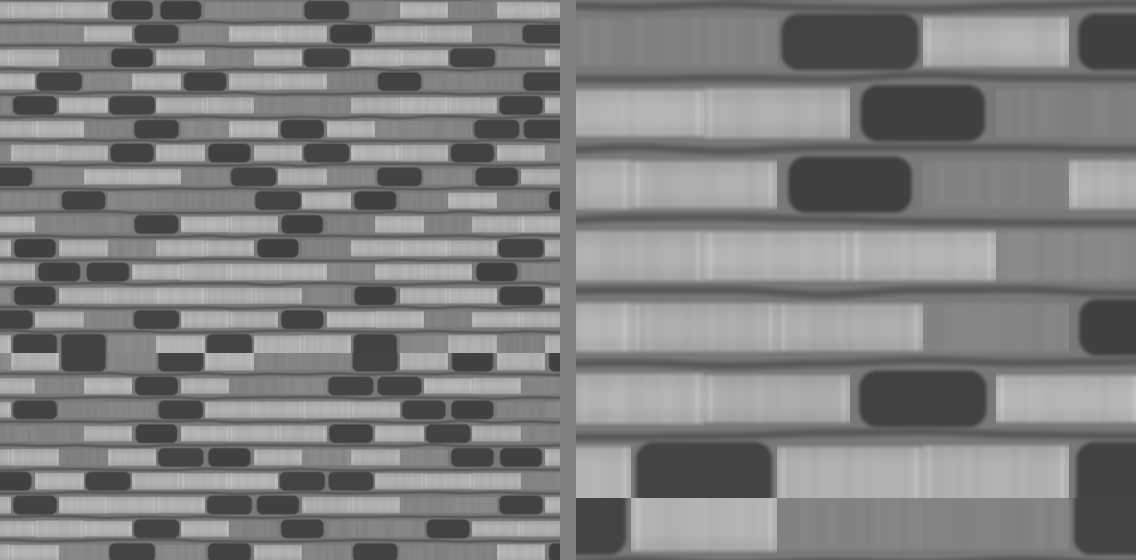
Left, the full canvas; right, a detail of the centre.
Write a three.js fragment shader that draws this pattern.

```glsl
// Grey running-bond brick wall with rounded dark bricks, wavy mortar and one flush seam.
varying vec2 vUv;

const vec2 PITCH = vec2(0.0868, 0.0425);  // brick cell, width and height
const vec2 ORIGIN = vec2(0.019, -0.003);  // first joint, from the upper left
const float SEAM_Y = 0.630;               // seam height, from the top
const float SEAM_JUMP = 1.21;             // part of the rows lost at the seam
const float SEAM_ROW = 14.0;              // last row above the seam
const float SOFT = 0.0022;                // edge blur

const float DARK = 0.26;
const float MID = 0.52;
const float LIGHT = 0.66;
const float LINE = 0.35;
const float MORTAR = 0.47;

float hash(vec2 p) {
  vec3 q = fract(p.xyx * vec3(0.1031, 0.1030, 0.0973));
  q += dot(q, q.yzx + 33.33);
  return fract((q.x + q.y) * q.z);
}

// Smooth noise along x, different for every row
float waveNoise(float x, float row) {
  float i = floor(x);
  float t = smoothstep(0.0, 1.0, x - i);
  return mix(hash(vec2(i, row)), hash(vec2(i + 1.0, row)), t) - 0.5;
}

float roundedBox(vec2 p, vec2 halfSize, float radius) {
  vec2 q = abs(p) - halfSize + radius;
  return length(max(q, 0.0)) + min(max(q.x, q.y), 0.0) - radius;
}

float coverage(float d) {
  return 1.0 - smoothstep(-SOFT, SOFT, d);
}

// At most one dark brick in each run of three cells
bool isDark(vec2 cell) {
  float start = cell.x + mod(cell.y, 3.0);
  vec2 run = vec2(floor(start / 3.0), cell.y) + 40.0;
  float slot = floor(hash(run) * 3.0);
  return mod(start, 3.0) == slot && hash(run + 71.0) < 0.86;
}

// Mortar bed: a dark wavy line with paler sides
float mortarShade(float x, float row) {
  float line = floor(row + 0.5);
  float wave = 0.09 * waveNoise(x * 1.5, line + 17.0);
  float d = abs(row - line - wave);
  return mix(LINE, MORTAR, smoothstep(0.0, 0.11, d));
}

// Pale brick face with soft upright streaks and bright ends
float paleFace(vec2 local, vec2 cell, float base) {
  float isLight = step(0.6, base);
  float tone = base + 0.03 * (hash(cell + 9.0) - 0.5);
  tone += 0.025 * waveNoise(local.x * 16.0 + 20.0, cell.x + 31.0 * cell.y + 500.0);
  tone += isLight * 0.035 * (1.0 - smoothstep(0.08, 0.27, abs(local.y)));
  float end = 1.0 - smoothstep(0.0, 0.03, abs(abs(local.x) - 0.455));
  return tone + isLight * 0.045 * end;
}

float brickWall(vec2 p) {
  // Rows run downward; the seam skips a row and trims its neighbours
  float row = (p.y - ORIGIN.y) / PITCH.y + SEAM_JUMP * step(SEAM_Y, p.y);
  float rowId = floor(row);
  float x = (p.x - ORIGIN.x) / PITCH.x - 0.5 * mod(rowId, 2.0);
  vec2 cell = vec2(floor(x), rowId);
  vec2 local = vec2(x - cell.x, row - rowId) - 0.5;

  // Bricks lose their mortar on the side that meets the seam
  if (rowId == SEAM_ROW) local.y = min(local.y, 0.0);
  if (rowId == SEAM_ROW + 2.0) local.y = max(local.y, 0.0);

  float shade = mortarShade(x + 0.5 * mod(rowId, 2.0), row);
  vec2 id = cell + 50.0;
  float size = hash(id + 5.0);
  if (isDark(cell)) {
    vec2 halfSize = vec2(mix(0.42, 0.47, size), 0.395) * PITCH;
    float d = roundedBox(local * PITCH, halfSize, 0.0105);
    float tone = DARK + 0.015 * (size - 0.5);
    return mix(shade, tone, coverage(d));
  }
  float base = hash(id) < 0.39 ? MID : LIGHT;
  vec2 halfSize = vec2(0.53, mix(0.32, 0.35, size)) * PITCH;
  float d = roundedBox(local * PITCH, halfSize, 0.001);
  return mix(shade, paleFace(local, id, base), coverage(d));
}

void main() {
  float shade = brickWall(vec2(vUv.x, 1.0 - vUv.y));
  gl_FragColor = vec4(vec3(shade), 1.0);
}
```
